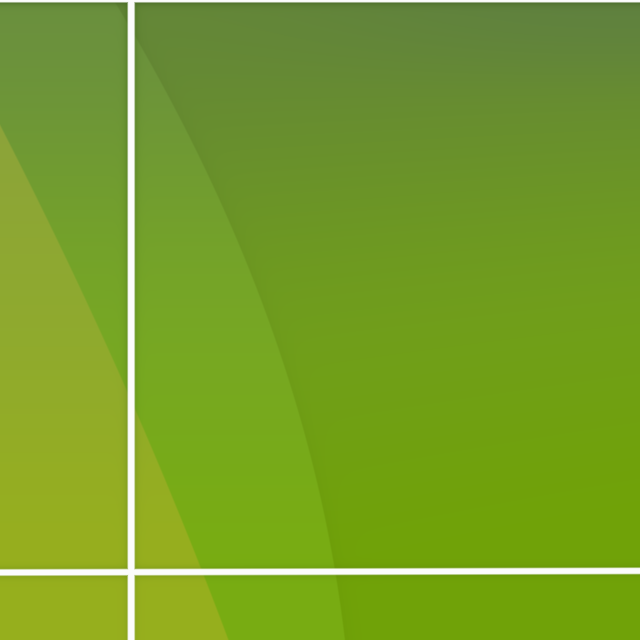
Give the GLSL for this background, as a Shadertoy shader.

```glsl
// Vertical gradient through bottom, middle and top colours
vec3 ramp(float y, vec3 low, vec3 mid, vec3 high) {
    vec3 lower = mix(low, mid, smoothstep(0.08, 0.55, y));
    return mix(lower, high, smoothstep(0.42, 1.05, y));
}

// Signed distance to the curve x = c.x - c.y*y - c.z*y*y, negative on its left
float curveDistance(vec2 p, vec3 c) {
    float slope = c.y + 2.0 * c.z * p.y;
    return (p.x - c.x + p.y * (c.y + c.z * p.y)) / sqrt(1.0 + slope * slope);
}

// Coverage of a shape with an edge of the given softness
float cover(float d, float soft) {
    return 1.0 - smoothstep(-soft, soft, d);
}

void mainImage(out vec4 fragColor, in vec2 fragCoord) {
    vec2 p = fragCoord / iResolution.xy;
    float pixel = 1.0 / min(iResolution.x, iResolution.y);
    float soft = max(pixel, 0.0018);

    // Right field, with a clear green zone rising towards the right
    float rise = p.y - 0.25 * (p.x - 0.6) * (1.0 - p.y);
    vec3 color = ramp(rise, vec3(0.44, 0.635, 0.03), vec3(0.44, 0.62, 0.105), vec3(0.39, 0.525, 0.22));
    float corner = smoothstep(0.82, 1.02, p.y) * smoothstep(0.2, 0.95, p.x);
    color = mix(color, vec3(0.365, 0.495, 0.26), 0.7 * corner);

    // Middle band and left field
    float outer = curveDistance(p, vec3(0.539, 0.1164, 0.245));
    float inner = curveDistance(p, vec3(0.357, 0.3735, 0.087));
    color *= 1.0 - 0.025 * exp(-abs(outer) / 0.012);
    vec3 band = ramp(p.y, vec3(0.47, 0.675, 0.07), vec3(0.465, 0.655, 0.14), vec3(0.415, 0.56, 0.245));
    vec3 field = ramp(p.y, vec3(0.59, 0.685, 0.115), vec3(0.56, 0.665, 0.18), vec3(0.54, 0.625, 0.25));
    color = mix(color, band, cover(outer, soft));
    color = mix(color, field, cover(inner, soft));

    // Dark fringes beside the white rules
    float upright = abs(p.x - 0.205) - 0.0055;
    float level = abs(p.y - 0.1055 - 0.0025 * p.x) - 0.005;
    float top = 0.9962 - p.y;
    color = mix(color, vec3(0.25, 0.42, 0.08), (0.15 + 0.4 * p.y) * exp(-max(upright, 0.0) / 0.004));
    color = mix(color, vec3(0.32, 0.47, 0.03), 0.3 * exp(-max(level, 0.0) / 0.004));
    color = mix(color, vec3(0.25, 0.38, 0.12), 0.7 * exp(-max(top, 0.0) / 0.004));

    // White rules
    float rules = min(min(upright, level), top);
    color = mix(color, vec3(0.99), cover(rules, soft));

    fragColor = vec4(color, 1.0);
}
```
